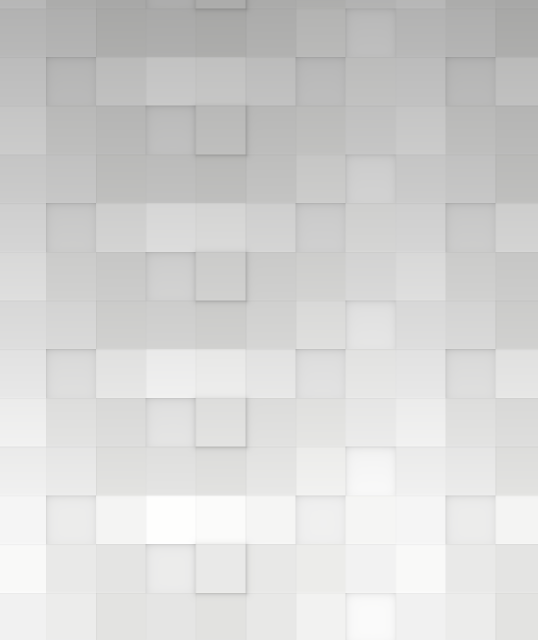
A WebGL 1 fragment shader for this background:

```glsl
precision highp float;
// Wall of pale square tiles under a vertical grey-to-white gradient.
// A motif of 8 by 3 tiles repeats; each tile has its own tone, some are
// sunk with soft inner shadows and one stands out with a cast shadow.
uniform vec2 u_resolution;

const vec2 TILES = vec2(10.77, 13.14);  // tiles across and down
const vec2 OFFSET = vec2(0.083, 1.83);  // phase of the motif
const vec2 MOTIF = vec2(8.0, 3.0);
const vec2 RAISED = vec2(4.0, 1.0);     // tile that stands out
const float SEAM = 0.024;               // line width in tiles

float hash(vec2 p) {
  return fract(sin(dot(p, vec2(127.1, 311.7))) * 43758.5453);
}

float isTile(vec2 tile, vec2 target) {
  vec2 d = abs(tile - target);
  return 1.0 - step(0.5, max(d.x, d.y));
}

// Picks one of eight tones by column.
float pick(vec4 left, vec4 right, float column) {
  vec4 index = vec4(0.0, 1.0, 2.0, 3.0);
  vec4 inLeft = 1.0 - step(0.5, abs(index - column));
  vec4 inRight = 1.0 - step(0.5, abs(index + 4.0 - column));
  return dot(left, inLeft) + dot(right, inRight);
}

float tileTone(vec2 tile) {
  float a = pick(vec4(0.96, 0.925, 0.955, 0.995), vec4(0.985, 0.96, 0.94, 0.96), tile.x);
  float b = pick(vec4(0.975, 0.915, 0.895, 0.925), vec4(0.915, 0.91, 0.925, 0.95), tile.x);
  float c = pick(vec4(0.945, 0.925, 0.89, 0.897), vec4(0.887, 0.91, 0.95, 0.98), tile.x);
  return tile.y < 0.5 ? a : (tile.y < 1.5 ? b : c);
}

float sunkenMask(vec2 tile) {
  return isTile(tile, vec2(1.0, 0.0)) + isTile(tile, vec2(6.0, 0.0))
       + isTile(tile, vec2(3.0, 1.0)) + isTile(tile, vec2(7.0, 2.0));
}

// Soft shade inside a sunken tile, strongest at the top and left.
float innerShadow(vec2 f) {
  return 0.075 * exp(-f.y * 15.0) + 0.06 * exp(-f.x * 15.0)
       + 0.04 * exp((f.x - 1.0) * 18.0) + 0.02 * exp((f.y - 1.0) * 18.0);
}

// Shade that the raised tile casts below and to its right.
float castShadow(vec2 p, vec2 tile) {
  vec2 q = abs(p - tile - vec2(0.52)) - 0.5;
  float d = length(max(q, 0.0));
  return 0.1 * exp(-d * 24.0) * (1.0 - isTile(floor(p), tile));
}

// Thin dark line on top and left, with a faint light line at the bottom.
float seams(vec2 f, vec2 tile) {
  float top = 1.0 - smoothstep(0.0, SEAM * 1.5, f.y);
  float side = 1.0 - smoothstep(0.0, SEAM * 1.5, f.x);
  float shine = smoothstep(1.0 - SEAM * 2.0, 1.0, f.y);
  float strength = mix(0.005, 0.05, hash(tile + 3.0));
  return 0.01 * shine - 0.04 * top - strength * side;
}

vec3 wall(vec2 uv) {
  float down = 1.0 - uv.y;
  vec2 p = mod(vec2(uv.x, down) * TILES + OFFSET, MOTIF);
  vec2 tile = floor(p);
  vec2 f = fract(p);
  float light = mix(0.735, 1.0, clamp(down / 0.78, 0.0, 1.0));
  float shade = tileTone(tile) + seams(f, tile);
  shade -= sunkenMask(tile) * innerShadow(f) + castShadow(p, RAISED);
  vec3 tint = mix(vec3(1.0), vec3(1.0, 1.0, 0.992), hash(tile));
  return light * shade * tint;
}

void main() {
  // Average of 2 by 2 samples smooths the tile edges.
  vec3 color = vec3(0.0);
  for (int i = 0; i < 4; i++) {
    float n = float(i);
    vec2 jitter = vec2(mod(n, 2.0), floor(n / 2.0)) * 0.5 - 0.25;
    color += wall((gl_FragCoord.xy + jitter) / u_resolution);
  }
  gl_FragColor = vec4(color / 4.0, 1.0);
}
```
